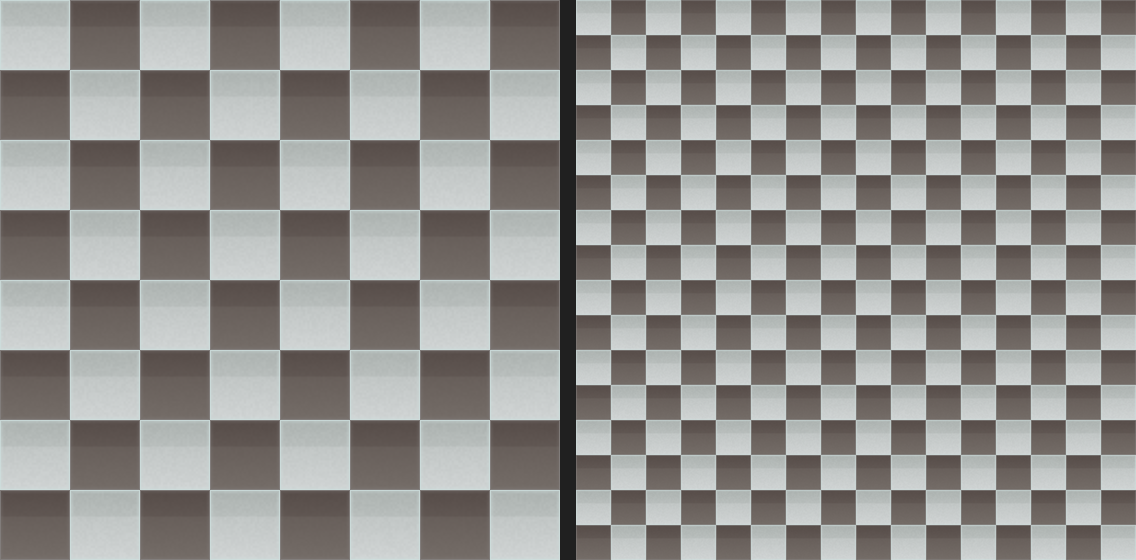
Left, the tile; right, the same tile 2 across and 2 down.
Reproduce this pattern procedurally as a Shadertoy shader.

```glsl
#define TILES 8.0
#define BAND 0.62
#define RIM_WIDTH 0.017
#define GLOW_WIDTH 0.07
#define GRAIN_CELLS 256.0
#define GRAIN_AMOUNT 0.022
#define LIGHT_TOP vec3(0.675, 0.700, 0.690)
#define LIGHT_BOTTOM vec3(0.815, 0.830, 0.830)
#define DARK_TOP vec3(0.338, 0.298, 0.283)
#define DARK_BOTTOM vec3(0.455, 0.425, 0.405)
#define LIGHT_RIM vec3(0.805, 0.870, 0.865)
#define DARK_RIM vec3(0.520, 0.505, 0.500)

float hash(vec2 p) {
    vec3 q = fract(vec3(p.xyx) * 0.1031);
    q += dot(q, q.yzx + 33.33);
    return fract((q.x + q.y) * q.z);
}

// Value noise on a lattice that wraps at the canvas edge
float grain(vec2 p) {
    vec2 i = floor(p), f = fract(p);
    f = f * f * (3.0 - 2.0 * f);
    vec2 a = mod(i, GRAIN_CELLS), b = mod(i + 1.0, GRAIN_CELLS);
    return mix(mix(hash(a), hash(vec2(b.x, a.y)), f.x),
               mix(hash(vec2(a.x, b.y)), hash(b), f.x), f.y);
}

// Vertical gradient with a glossy step between the upper and lower parts
vec3 tileFace(vec3 top, vec3 bottom, float y, float aa) {
    float upper = mix(0.34, 0.0, (y - BAND) / (1.0 - BAND));
    float lower = mix(1.0, 0.58, y / BAND);
    float step_ = smoothstep(BAND - aa, BAND + aa, y);
    return mix(top, bottom, mix(lower, upper, step_));
}

void mainImage(out vec4 fragColor, in vec2 fragCoord) {
    vec2 uv = fragCoord / iResolution.xy;
    vec2 pixel = TILES / iResolution.xy;
    vec2 grid = uv * TILES;
    vec2 cell = floor(grid), local = fract(grid);

    // Distance to the nearest tile edge
    vec2 edge = min(local, 1.0 - local);
    float inset = min(edge.x, edge.y);
    float aa = 0.5 * max(pixel.x, pixel.y);

    // Antialiased checker mask: 1 on light tiles, 0 on dark ones
    vec2 inside = clamp(2.0 * edge / pixel, 0.0, 1.0);
    float parity = 2.0 * mod(cell.x + cell.y, 2.0) - 1.0;
    float lightMask = 0.5 + 0.5 * parity * inside.x * inside.y;

    // Faces with a fine speckle
    float speckle = (grain(uv * GRAIN_CELLS) - 0.5) * GRAIN_AMOUNT;
    vec3 light = tileFace(LIGHT_TOP, LIGHT_BOTTOM, local.y, 0.012 + aa) + speckle;
    vec3 dark = tileFace(DARK_TOP, DARK_BOTTOM, local.y, 0.012 + aa) + 0.4 * speckle;

    // Thin bright rim with a faint glow inside it
    float rim = 1.0 - smoothstep(RIM_WIDTH - aa, RIM_WIDTH + aa, inset);
    float glow = 1.0 - smoothstep(0.0, GLOW_WIDTH, inset);
    light = mix(light, LIGHT_RIM, max(0.85 * rim, 0.4 * glow));
    dark = mix(dark, DARK_RIM, max(0.85 * rim, 0.25 * glow));

    fragColor = vec4(mix(dark, light, lightMask), 1.0);
}
```
